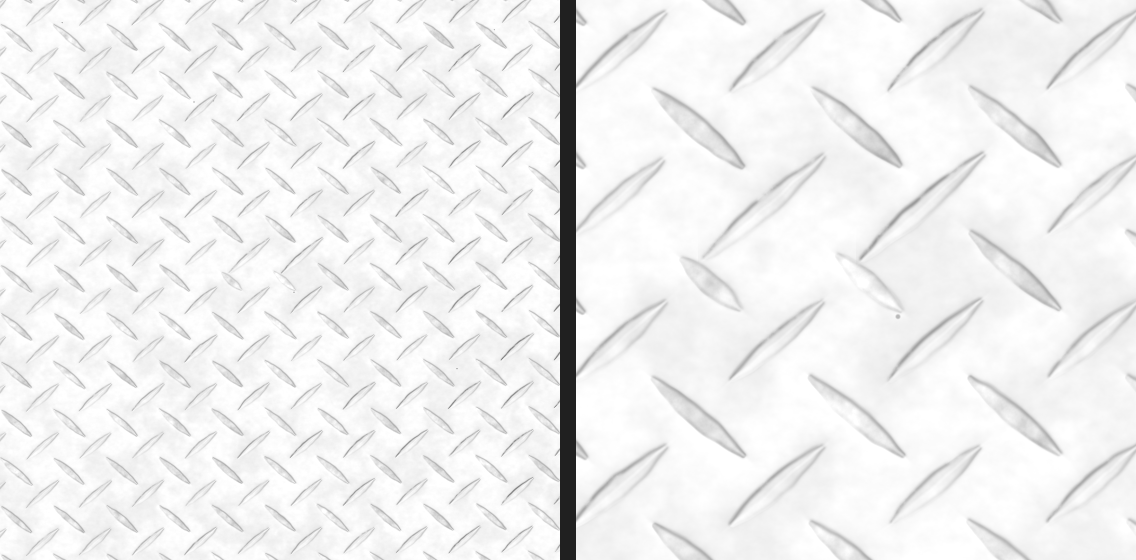
Left: the whole. Right: its middle third, enlarged.
Write a Shadertoy shader that draws this texture.

```glsl
// Pale steel tread plate: crossed rows of raised lozenges on cloudy, lightly worn metal.
#define PITCH vec2(0.0942, 0.0860)    // spacing of the lozenge lattice
#define ORIGIN vec2(0.0292, 0.0717)   // centre of the first falling lozenge
#define STAGGER vec2(0.50, 0.525)     // offset of rising lozenges, in cells
#define TILT 0.006                    // slight upward slope of the rows
#define ANGLE 0.71                    // lean of the lozenges, radians
#define HALF_LENGTH 0.0368
#define HALF_WIDTH 0.0062
#define TIP_RADIUS 0.0018
#define CLOUD_SCALE 23.0
#define SHEET_LIGHT 0.994
#define SHEET_GREY 0.948

float hash(vec2 p) {
    vec3 h = fract(vec3(p.xyx) * 0.1031);
    h += dot(h, h.yzx + 33.33);
    return fract((h.x + h.y) * h.z);
}

float noise(vec2 p) {
    vec2 cell = floor(p), f = fract(p);
    f = f * f * (3.0 - 2.0 * f);
    float low = mix(hash(cell), hash(cell + vec2(1, 0)), f.x);
    float high = mix(hash(cell + vec2(0, 1)), hash(cell + vec2(1, 1)), f.x);
    return mix(low, high, f.y);
}

float fbm(vec2 p) {
    float sum = 0.0, gain = 0.5;
    for (int i = 0; i < 5; i++) {
        sum += gain * noise(p);
        p = mat2(1.6, 1.2, -1.2, 1.6) * p + 17.3;
        gain *= 0.5;
    }
    return sum;
}

// Signed distance to a lens with blunt tips lying along x.
float lens(vec2 p, float halfLength, float halfWidth) {
    p = abs(p);
    halfLength -= TIP_RADIUS;
    halfWidth -= TIP_RADIUS;
    float radius = (halfLength * halfLength + halfWidth * halfWidth) / (2.0 * halfWidth);
    float inset = radius - halfWidth;
    bool pastTip = (p.x - halfLength) * inset > p.y * halfLength;
    float d = pastTip ? length(p - vec2(halfLength, 0.0))
                      : length(p + vec2(0.0, inset)) - radius;
    return d - TIP_RADIUS;
}

// Cloudy sheet with fine grain and a few small pits.
float sheet(vec2 p) {
    float cloud = fbm(p * CLOUD_SCALE + 4.0) + 0.05 * (p.x - p.y);
    float tone = mix(SHEET_LIGHT, SHEET_GREY, smoothstep(0.36, 0.70, cloud));
    tone += 0.05 * (fbm(p * vec2(120.0, 150.0)) - 0.5);
    vec2 pitCell = floor(p * 30.0);
    vec2 pit = vec2(hash(pitCell + 3.1), hash(pitCell + 8.7)) * 0.6 + 0.2;
    float spot = smoothstep(0.06, 0.02, length(fract(p * 30.0) - pit));
    return tone - 0.25 * spot * step(0.994, hash(pitCell + 51.0));
}

// Adds one family of lozenges to the tone; lean is 1 for rising, -1 for falling.
float emboss(float tone, vec2 p, float lean, float px) {
    bool rising = lean > 0.0;
    vec2 grid = (p - ORIGIN) / PITCH - (rising ? STAGGER : vec2(0.0));
    vec2 id = round(grid);
    vec2 q = (grid - id) * PITCH * vec2(lean, 1.0);
    float c = cos(ANGLE), s = sin(ANGLE);
    q = vec2(c * q.x + s * q.y, c * q.y - s * q.x);

    // Variation between repeats; two neighbours are dented and run together.
    float vary = hash(id + (rising ? 40.0 : 90.0));
    float dented = step(abs(id.x - 4.5), 0.6) * step(abs(id.y - 5.0), 0.1);
    float halfLength = HALF_LENGTH * (0.95 + 0.08 * vary);
    float halfWidth = HALF_WIDTH * (0.92 + 0.16 * hash(id + 13.0));
    q.x += 0.010 * dented;
    halfLength += dented * (rising ? 0.011 : -0.011);
    q.y += 0.0012 * (noise(p * 110.0) - 0.5);

    float d = lens(q, halfLength, halfWidth);
    float inside = smoothstep(-1.2 * px, 1.2 * px, -d);
    float across = clamp(q.y / halfWidth, -1.0, 1.0);
    float along = clamp(q.x / halfLength, -1.0, 1.0);
    float upper = smoothstep(-0.1, 0.25, across);
    float lower = smoothstep(0.1, -0.25, across);
    float edge = exp(-pow((d + 0.0008) / max(0.0014, 0.8 * px), 2.0));
    float wear = fbm(p * 95.0 + 9.0);
    float halo = exp(-max(d, 0.0) / 0.004) * (1.0 - inside);

    if (rising) {
        // Crisp dark upper flank fading to a bright crown, soft grey lower flank.
        float face = 0.975 - 0.05 * upper + 0.10 * (wear - 0.5);
        face -= 0.07 * lower * smoothstep(-0.4, 0.8, along);
        tone = mix(tone - 0.045 * halo * upper - 0.02 * halo * lower, face, inside);
        float depth = mix(0.14, 0.38, p.x) * (0.75 + 0.5 * vary);
        depth *= 1.0 - 0.35 * smoothstep(0.0, 0.9, along);
        tone -= edge * upper * depth * smoothstep(0.05, 0.55, wear);
        tone -= edge * lower * 0.10 * (0.8 + 0.6 * along);
    } else {
        // Softly shaded, scuffed face with a darker upper edge and lit lower rim.
        float face = 0.905 - 0.025 * across + 0.025 * along + 0.30 * (wear - 0.5);
        face += 0.04 * (vary - 0.5) + 0.03 * dented;
        tone = mix(tone - 0.035 * halo * upper + 0.04 * halo * lower, face, inside);
        tone -= edge * upper * 0.17 * (0.5 + wear) * (1.0 - 0.4 * dented);
        tone -= edge * lower * 0.12 * (0.6 - 0.5 * along);
    }
    return tone;
}

void mainImage(out vec4 fragColor, in vec2 fragCoord) {
    float px = 1.0 / iResolution.y;
    vec2 p = fragCoord * px;
    float tone = sheet(p);
    p.y -= TILT * p.x;
    tone = emboss(tone, p, -1.0, px);
    tone = emboss(tone, p, 1.0, px);
    fragColor = vec4(vec3(clamp(tone, 0.0, 1.0)), 1.0);
}
```
